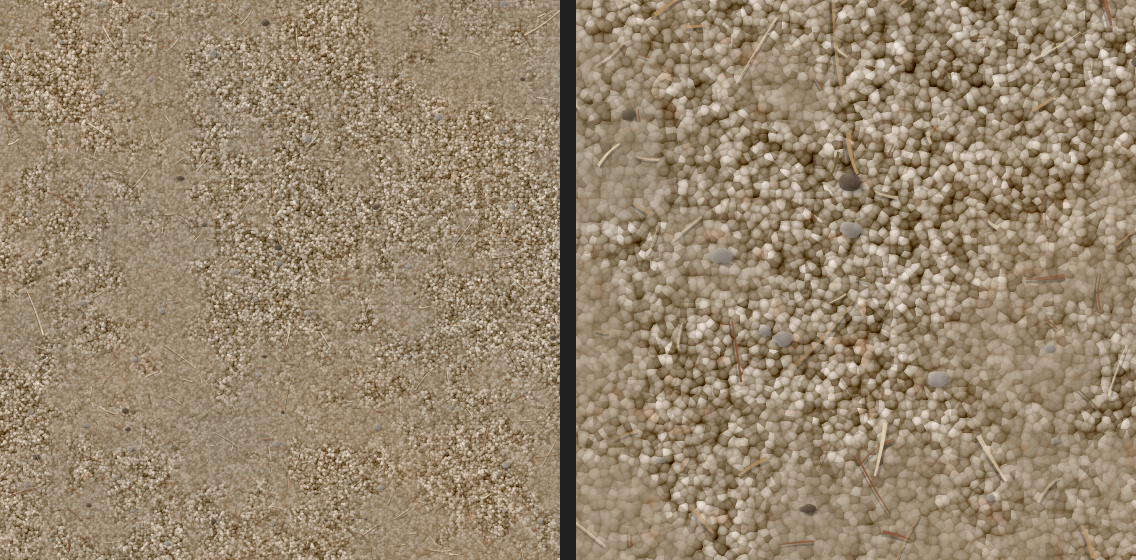
Left, the full canvas; right, a detail of the centre.
This texture is drawn by a Shadertoy shader. Its source:

```glsl
// Dry sandy ground with patchy grit, small pebbles and scattered bits of straw.

const vec3 SOIL = vec3(0.602, 0.532, 0.436);
const vec3 TONE_AXIS = vec3(0.92, 1.0, 1.16);   // dark grains are browner, light ones greyer
const vec3 CREAM = vec3(0.88, 0.81, 0.69);
const vec3 TAN = vec3(0.73, 0.58, 0.40);
const vec3 RUST = vec3(0.52, 0.31, 0.18);
const vec3 OLIVE = vec3(0.40, 0.34, 0.16);
const vec3 STONE = vec3(0.62, 0.59, 0.56);
const vec3 DARK_STONE = vec3(0.36, 0.31, 0.26);
const vec2 LIGHT = vec2(-0.6, 0.8);
const float GRIT_CELLS = 215.0;
const float GRAVEL_CELLS = 125.0;
const float PEBBLE_CELLS = 20.0;
const float SMOOTH_CONTRAST = 0.45;
const float GRIT_CONTRAST = 1.3;

float hash(vec2 p) {
    return fract(sin(dot(p, vec2(127.1, 311.7))) * 43758.5453);
}

vec2 hash2(vec2 p) {
    return vec2(hash(p), hash(p + 57.3));
}

float noise(vec2 p) {
    vec2 i = floor(p), f = fract(p);
    f = f * f * (3.0 - 2.0 * f);
    return mix(mix(hash(i), hash(i + vec2(1, 0)), f.x),
               mix(hash(i + vec2(0, 1)), hash(i + vec2(1, 1)), f.x), f.y);
}

float fbm(vec2 p) {
    float sum = 0.0, amp = 0.5;
    for (int i = 0; i < 5; i++) {
        sum += amp * noise(p);
        p = mat2(1.6, 1.2, -1.2, 1.6) * p + 7.3;
        amp *= 0.55;
    }
    return sum;
}

// Tone of packed grains: random shade, lit side, dark gaps.
float grains(vec2 p) {
    vec2 cell = floor(p), nearest = vec2(0), id = vec2(0);
    float best = 9.0;
    for (int y = -1; y <= 1; y++)
    for (int x = -1; x <= 1; x++) {
        vec2 c = cell + vec2(x, y);
        vec2 d = p - c - hash2(c);
        if (dot(d, d) < best) { best = dot(d, d); nearest = d; id = c; }
    }
    float shade = (hash(id + 13.7) - 0.5) * 0.36;
    float gap = smoothstep(0.3, 0.8, sqrt(best));
    return shade + 0.13 * dot(nearest, LIGHT) - 0.19 * gap + 0.06;
}

// Lays one stalk per grid cell over the ground, with a thin shadow below it.
vec3 addStraw(vec3 col, vec2 uv, float cells, float chance, float seed, float soft) {
    vec2 cell = floor(uv * cells);
    for (int y = -1; y <= 1; y++)
    for (int x = -1; x <= 1; x++) {
        vec2 c = cell + vec2(x, y);
        vec2 id = c + seed;
        if (hash(id) > chance) continue;
        float a = hash(id + 3.1) * 6.2832;
        float size = hash(id + 5.7), kind = hash(id + 8.3);
        float halfLen = mix(0.12, 0.38, size * size) / cells;
        float width = mix(0.0006, 0.0017, pow(hash(id + 11.9), 2.0));
        vec2 q = uv - (c + hash2(id + 17.1)) / cells;
        q = mat2(cos(a), -sin(a), sin(a), cos(a)) * q;
        float t = q.x / halfLen;
        q.y += (hash(id + 21.3) - 0.5) * 0.3 * halfLen * t * t;
        float taper = width * mix(1.0, 0.45, clamp(t * 0.5 + 0.5, 0.0, 1.0));
        float ends = 1.0 - smoothstep(-soft, soft, abs(q.x) - halfLen);
        float body = ends * (1.0 - smoothstep(-soft, soft, abs(q.y) - taper));
        float under = q.y + sign(cos(a)) * 0.0018;
        float shadow = ends * (1.0 - smoothstep(-soft, soft, abs(under) - taper));
        vec3 tint = kind < 0.36 ? CREAM : kind < 0.68 ? TAN : kind < 0.93 ? RUST : OLIVE;
        tint *= 0.93 + 0.14 * noise(uv * 160.0);
        col *= 1.0 - 0.22 * shadow;
        col = mix(col, tint, body * mix(0.45, 0.95, hash(id + 29.0)));
    }
    return col;
}

// Sparse rounded stones with a lit top and a soft contact shadow.
vec3 addPebbles(vec3 col, vec2 uv, float soft) {
    vec2 cell = floor(uv * PEBBLE_CELLS);
    for (int y = -1; y <= 1; y++)
    for (int x = -1; x <= 1; x++) {
        vec2 c = cell + vec2(x, y);
        if (hash(c + 41.0) > 0.3) continue;
        float radius = mix(0.0025, 0.0075, pow(hash(c + 43.0), 2.0));
        vec2 d = uv - (c + hash2(c + 47.0)) / PEBBLE_CELLS;
        d.y *= mix(1.0, 1.6, hash(c + 53.0));
        float edge = radius * (0.75 + 0.5 * noise(d / radius * 1.4 + c * 9.0));
        float body = 1.0 - smoothstep(-soft, soft, length(d) - edge);
        float shadow = 1.0 - smoothstep(0.5, 1.3, length(d + LIGHT * radius * 0.4) / radius);
        vec3 tint = mix(STONE, DARK_STONE, step(0.8, hash(c + 59.0)));
        tint += 0.1 * dot(d, LIGHT) / radius + 0.08 * (noise(uv * 220.0) - 0.5);
        col = mix(col * (1.0 - 0.35 * shadow), tint, body * 0.85);
    }
    return col;
}

vec3 ground(vec2 uv) {
    float patches = fbm(uv * 7.0 + 2.0) + 0.35 * (noise(uv * 38.0) - 0.5);
    float grit = smoothstep(0.33, 0.72, patches);
    float tone = 0.8 * grains(uv * GRIT_CELLS) + 0.4 * grains(uv * GRAVEL_CELLS + 31.0);
    tone *= mix(SMOOTH_CONTRAST, GRIT_CONTRAST, grit);
    tone += 0.05 * (fbm(uv * 24.0 + 9.0) - 0.55) + 0.02 * (0.5 - grit);
    vec3 col = SOIL + TONE_AXIS * tone;
    // Slow drift between rosy and grey soil, and rusty specks.
    col += vec3(0.035, 0.0, -0.03) * (fbm(uv * 5.0 + 40.0) - 0.55);
    float rust = smoothstep(0.8, 0.95, noise(uv * 95.0 + 70.0)) * noise(uv * 13.0);
    return mix(col, col * vec3(1.02, 0.84, 0.7), 0.6 * rust);
}

void mainImage(out vec4 fragColor, in vec2 fragCoord) {
    vec2 uv = fragCoord / iResolution.y;
    float pixel = 1.0 / iResolution.y;
    vec3 col = vec3(0);
    for (int i = 0; i < 4; i++) {
        vec2 offset = vec2(i % 2, i / 2) * 0.5 - 0.25;
        col += 0.25 * ground(uv + offset * pixel);
    }
    col = addPebbles(col, uv, 0.7 * pixel);
    col = addStraw(col, uv, 32.0, 0.36, 100.0, 0.7 * pixel);
    col = addStraw(col, uv, 13.0, 0.5, 200.0, 0.7 * pixel);
    col = addStraw(col, uv, 7.0, 0.55, 300.0, 0.7 * pixel);
    fragColor = vec4(clamp(col, 0.0, 1.0), 1.0);
}
```
